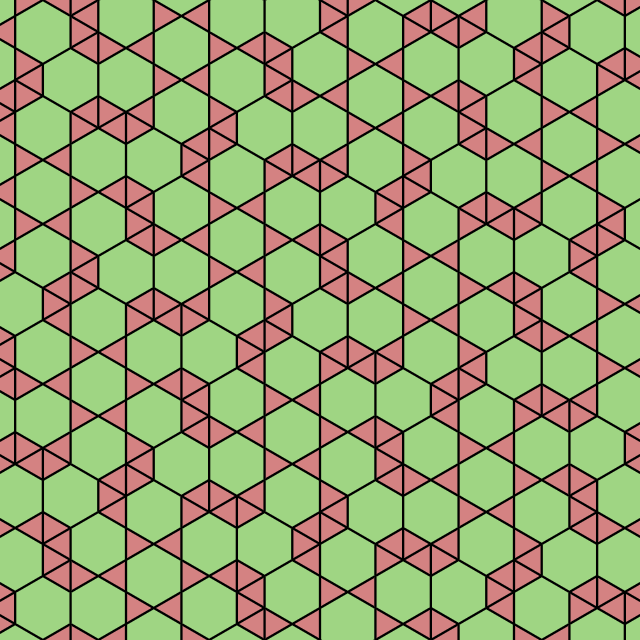
A WebGL 1 fragment shader for this pattern:

```glsl
precision highp float;

uniform vec2 u_resolution;

const vec3 HEXAGON_COLOR = vec3(0.625, 0.835, 0.512);
const vec3 TRIANGLE_COLOR = vec3(0.832, 0.510, 0.510);
const vec3 LINE_COLOR = vec3(0.0);
const float EDGE_LENGTH = 0.05;      // tile side, in canvas units
const float LINE_WIDTH = 0.0036;     // in canvas units
const float PERIOD = 39.0;           // lattice points in one repeat
const vec2 LABEL_STEP = vec2(16.0, -1.0);
const float CENTER_LABEL = 13.0;
const float HALF_SQRT3 = 0.8660254;

// 1 where a lattice point is the middle of a hexagon, else 0.
// Points are labelled modulo PERIOD; the label set has sixfold symmetry.
float hexagonCenter(vec2 point) {
    float label = CENTER_LABEL + dot(point, LABEL_STEP);
    float k = abs(label - PERIOD * floor(label / PERIOD + 0.5));
    k = floor(k + 0.5);
    float product = k * (k - 2.0) * (k - 5.0) * (k - 7.0) * (k - 13.0);
    return 1.0 - step(0.5, abs(product));
}

void main() {
    float canvasSize = min(u_resolution.x, u_resolution.y);
    vec2 p = (gl_FragCoord.xy - 0.5 * u_resolution) / (canvasSize * EDGE_LENGTH);

    // Skewed coordinates of the triangular lattice
    float column = p.x / HALF_SQRT3;
    vec2 skewed = vec2(column, p.y - 0.5 * column);
    vec2 cell = floor(skewed);
    vec2 f = skewed - cell;

    // Lattice triangle: first corner and barycentric weights
    float upper = step(1.0, f.x + f.y);
    vec3 weights = mix(vec3(1.0 - f.x - f.y, f.x, f.y),
                       vec3(f.x + f.y - 1.0, 1.0 - f.y, 1.0 - f.x), upper);
    vec3 centers = vec3(hexagonCenter(cell + upper),
                        hexagonCenter(cell + vec2(1.0, 0.0)),
                        hexagonCenter(cell + vec2(0.0, 1.0)));

    // Inside a hexagon only the side facing its center is drawn
    float inHexagon = dot(centers, vec3(1.0));
    float nearest = min(weights.x, min(weights.y, weights.z));
    float height = mix(nearest, dot(centers, weights), inHexagon);
    float edgeDistance = height * HALF_SQRT3 * EDGE_LENGTH;

    // Fill and smoothed outline
    vec3 fill = mix(TRIANGLE_COLOR, HEXAGON_COLOR, inHexagon);
    float line = clamp((0.5 * LINE_WIDTH - edgeDistance) * canvasSize + 0.5, 0.0, 1.0);
    gl_FragColor = vec4(mix(fill, LINE_COLOR, line), 1.0);
}
```
